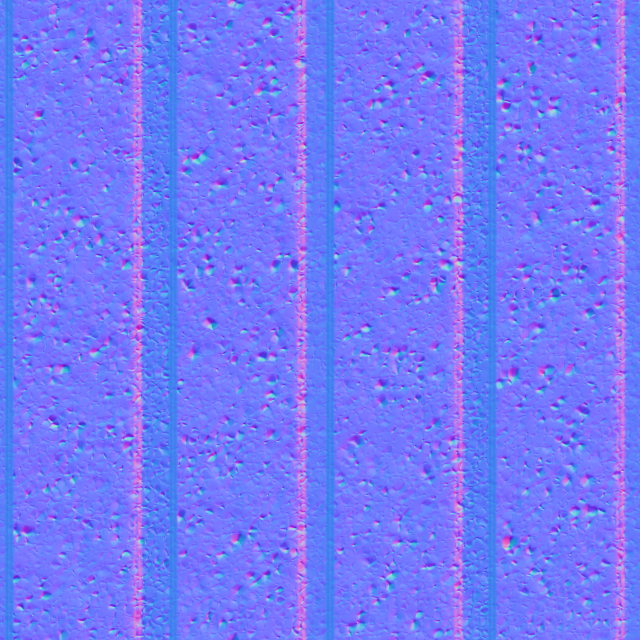
A Shadertoy shader for this texture map:

```glsl
// Tangent-space normal map of four worn vertical planks with bevelled seams and pitted faces.

#define PLANKS 4.0
#define RIGHT_EDGE 0.2195      // falling bevel, measured inside one plank
#define LEFT_EDGE 0.018        // rising bevel, measured inside one plank
#define BASE_TILT vec2(-0.09, -0.06)
#define STRIP_TILT -0.15
#define PIT_CELLS 54.0
#define PIT_COVER 0.62
#define PIT_DEPTH 1.1
#define GRAIN_CELLS 128.0
#define GRAIN_DEPTH 0.27
#define LUMP_DEPTH 0.19
#define EDGE_WEAR 0.0014

vec4 hash4(vec2 p, float seed) {
    vec4 q = fract(vec4(p.xyx, p.y + seed) * vec4(0.1031, 0.1030, 0.0973, 0.1099) + seed * 0.37);
    q += dot(q, q.wzxy + 33.33);
    return fract((q.xxyz + q.yzzw) * q.zywx);
}

// Soft-edged stripe of half width w around zero.
float stripe(float d, float w) {
    return exp(-d * d / (w * w));
}

// Patchy field that gathers the pits into slanted clusters.
float clusters(vec2 p) {
    float a = sin(p.x * 31.0 + 2.0 * sin(p.y * 17.0));
    float b = sin(p.y * 43.0 - p.x * 35.0 + 1.5 * sin(p.x * 38.0));
    return clamp(0.5 + 0.28 * a + 0.32 * b, 0.1, 1.0);
}

// Irregular variation along a seam, about -1..1.
float raggedness(float y, float seed) {
    float sum = 0.0, freq = 97.0, gain = 0.4;
    for (int i = 0; i < 5; i++) {
        sum += gain * sin(y * freq + seed * 3.7 + 2.0 * sin(y * freq * 0.31 + seed));
        freq *= 1.83;
        gain *= 0.85;
    }
    return sum;
}

// Layered sines: broad slopes of the wood, also used to bend the pits.
vec2 undulation(vec2 p, float freq) {
    vec2 slope = vec2(0.0);
    for (int i = 1; i <= 5; i++) {
        float f = float(i);
        vec2 dir = vec2(cos(f * 2.4), sin(f * 2.4));
        slope += dir * sin(dot(p, dir) * freq * (1.0 + 0.9 * f) + 3.0 * sin(p.y * freq * 0.5 + f));
    }
    return slope;
}

// Slopes of scattered oval hollows, one candidate per grid cell; size is the radius range in cells.
vec2 hollows(vec2 p, float cells, vec2 size, float cover, float clustering, float seed) {
    vec2 g = p * cells, home = floor(g), slope = vec2(0.0);
    for (int j = -1; j <= 1; j++)
    for (int i = -1; i <= 1; i++) {
        vec2 cell = home + vec2(i, j);
        vec4 h = hash4(mod(cell, cells), seed);
        vec4 k = hash4(mod(cell, cells), seed + 5.0);
        vec2 centre = cell + 0.06 + 0.88 * h.xy;
        float chance = cover * mix(1.0, clusters(centre / cells), clustering);
        float radius = mix(size.x, size.y, h.z * h.z);
        float angle = 0.65 + 1.8 * (k.x - 0.5);
        vec2 axis = vec2(cos(angle), sin(angle));
        vec2 side = vec2(-axis.y, axis.x);
        vec2 d = (g - centre) / radius;
        float along = dot(d, axis) / 1.4, across = dot(d, side);
        float fall = exp(-along * along - across * across);
        float depth = step(h.w, chance) * mix(0.35, 1.35, k.y);
        slope -= 2.0 * depth * fall * (axis * along / 1.4 + side * across);
    }
    return slope;
}

void mainImage(out vec4 fragColor, in vec2 fragCoord) {
    vec2 p = fragCoord / iResolution.xy;

    // Position inside the plank, with slightly uneven plank placement
    float plank = floor(p.x * PLANKS);
    float shift = -0.0035 * cos(plank * 3.14159) * (1.0 - 0.22 * plank);
    float u = p.x - plank / PLANKS - shift;
    float seam = floor(p.x * PLANKS + 0.5);
    float rough = mod(seam, 2.0);

    // Sunken strip between the two bevels
    float wear = raggedness(p.y, seam);
    float fall = u - RIGHT_EDGE;
    float rise = u - LEFT_EDGE;
    float strip = max(smoothstep(0.003, 0.009, fall), 1.0 - smoothstep(-0.003, 0.004, rise));

    // Surface: fine grain, soft lumps, bent pits and specks
    vec2 bent = p + 0.0011 * undulation(p, 95.0);
    vec2 grain = hollows(bent, GRAIN_CELLS, vec2(0.22, 0.40), 0.9, 0.0, 2.0);
    vec2 lumps = hollows(bent, PIT_CELLS, vec2(0.26, 0.42), 0.75, 0.5, 41.0);
    vec2 pits = hollows(bent, PIT_CELLS, vec2(0.14, 0.29), PIT_COVER, 1.0, 11.0);
    vec2 specks = hollows(bent, PIT_CELLS * 1.5, vec2(0.13, 0.28), 0.24, 0.8, 23.0);
    vec2 slope = BASE_TILT + 0.021 * undulation(p, 19.0) * (1.0 - 0.5 * strip);
    slope += grain * GRAIN_DEPTH * (1.0 + strip * (1.0 * rough - 0.1));
    slope += lumps * LUMP_DEPTH * (1.0 - 0.4 * strip);
    slope += (pits * PIT_DEPTH + specks * 0.9) * (1.0 - (0.8 - 0.25 * rough) * strip);
    slope += vec2(STRIP_TILT - 0.07 * rough, 0.03) * strip;

    // Falling bevel: a broken line and a steadier one in a soft, speckled halo
    float chips = clamp(0.55 + 0.75 * raggedness(p.y * 1.9, seam + 4.0), 0.05, 1.4);
    float steady = clamp(0.85 + 0.35 * raggedness(p.y * 1.3, seam + 9.0), 0.35, 1.3);
    float halo = 0.26 * stripe(fall + 0.004, 0.011);
    float broken = 0.85 * chips * stripe(fall + 0.005 + EDGE_WEAR * wear, 0.0021);
    float firm = 0.95 * steady * stripe(fall - 0.0025 + 0.4 * EDGE_WEAR * wear, 0.0027);
    slope.x += halo + broken + firm;
    slope += grain * 0.5 * stripe(fall, 0.008);

    // Rising bevel: a clean band with two darker creases
    float band = smoothstep(0.0085, 0.0045, abs(rise));
    slope = mix(slope, vec2(-0.46, 0.02) + grain * 0.1, band * 0.88);
    slope.x -= 0.24 * (stripe(rise + 0.0035, 0.0016) + 0.8 * stripe(rise - 0.003, 0.0018));

    vec3 normal = normalize(vec3(slope, 1.0));
    fragColor = vec4(0.5 + 0.5 * normal, 1.0);
}
```
